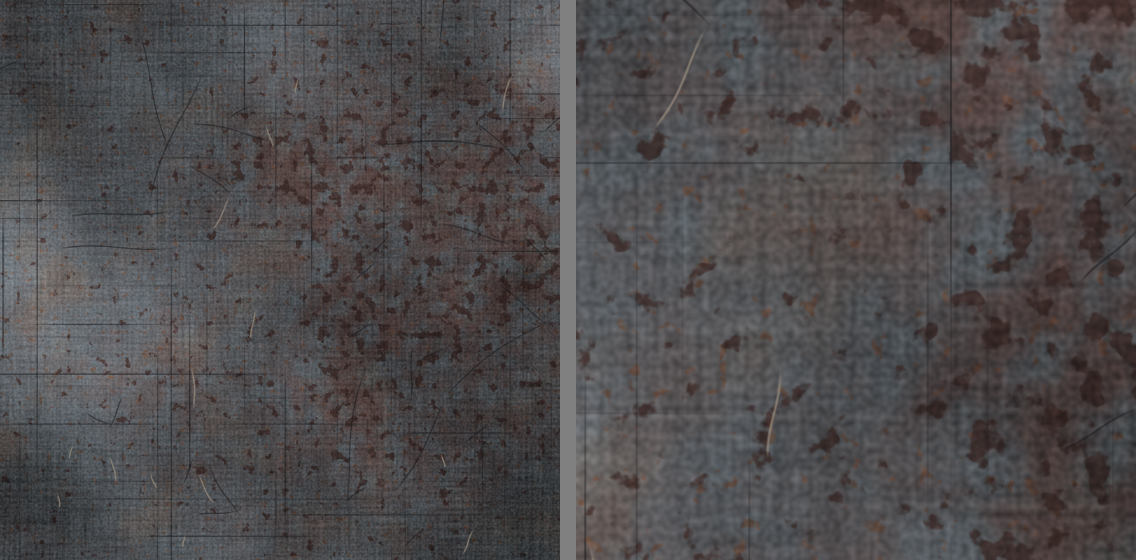
Left: the whole. Right: its middle third, enlarged.
Give the GLSL for this texture, as a WebGL 1 fragment shader.

```glsl
precision highp float;
// Worn blue-grey steel plate with blotchy rust, fine brushing and scratches.
// Broad glows and gradient noise place light and rust; thresholded noise
// makes the rust spots, and hashed lines and segments make the scratches.
uniform vec2 u_resolution;

const vec3 STEEL = vec3(0.322, 0.345, 0.363);
const vec3 WARM_STEEL = vec3(0.375, 0.335, 0.31);
const vec3 RUST_FILM = vec3(0.315, 0.242, 0.232);
const vec3 RUST_SPOT = vec3(0.215, 0.148, 0.138);
const vec3 RUST_FLECK = vec3(0.37, 0.245, 0.18);
const vec3 DARK_CUT = vec3(0.10, 0.10, 0.11);
const vec3 BARE_CUT = vec3(0.66, 0.60, 0.53);

vec2 hash2(vec2 p) {
  vec3 q = fract(p.xyx * vec3(0.1031, 0.1030, 0.0973));
  q += dot(q, q.yzx + 33.33);
  return fract((q.xx + q.yz) * q.zy);
}

float cornerSlope(vec2 cell, vec2 corner, vec2 f) {
  float angle = 6.2832 * hash2(cell + corner).x;
  return dot(vec2(cos(angle), sin(angle)), f - corner);
}

float gradientNoise(vec2 p) {
  vec2 cell = floor(p);
  vec2 f = fract(p);
  vec2 w = f * f * f * (f * (f * 6.0 - 15.0) + 10.0);
  float low = mix(cornerSlope(cell, vec2(0.0), f),
                  cornerSlope(cell, vec2(1.0, 0.0), f), w.x);
  float high = mix(cornerSlope(cell, vec2(0.0, 1.0), f),
                   cornerSlope(cell, vec2(1.0), f), w.x);
  return mix(low, high, w.y);
}

float fbm(vec2 p) {
  float sum = 0.0;
  float amplitude = 0.5;
  for (int i = 0; i < 4; i++) {
    sum += amplitude * gradientNoise(p);
    p = mat2(1.6, 1.2, -1.2, 1.6) * p + 17.3;
    amplitude *= 0.5;
  }
  return sum;
}

float glow(vec2 p, vec2 centre, float radius) {
  vec2 d = (p - centre) / radius;
  return exp(-dot(d, d));
}

// Broken vertical hairlines, one per column at a random offset.
float hairlines(vec2 p, float count, float seed, float width, float aa) {
  float column = floor(p.x * count);
  vec2 rnd = hash2(vec2(column, seed));
  float d = abs(fract(p.x * count) - mix(0.15, 0.85, rnd.x)) / count;
  float run = gradientNoise(vec2(column * 3.7 + seed, p.y * 3.0 + rnd.y * 40.0));
  return smoothstep(width + aa, 0.0, d) * smoothstep(0.02, 0.3, run) * rnd.y;
}

// Tapered scratch running from its start along an angle, slightly bent.
float scratch(vec2 p, vec2 start, float angle, float size, float width, float aa) {
  vec2 along = vec2(cos(angle), sin(angle));
  vec2 q = p - start;
  float t = dot(q, along) / size;
  float bend = 0.03 * size * sin(t * 5.0 + angle * 9.0);
  float d = abs(dot(q, vec2(-along.y, along.x)) - bend);
  float ends = smoothstep(0.0, 0.15, t) * smoothstep(1.0, 0.7, t);
  return ends * smoothstep(width + aa, 0.0, d);
}

float rustAmount(vec2 p) {
  float rust = 0.14 + 0.75 * glow(p, vec2(0.92, 0.58), 0.34);
  rust += 0.65 * glow(p, vec2(0.62, 0.25), 0.22);
  rust += 0.5 * glow(p, vec2(0.56, 0.68), 0.2);
  return clamp(rust + 1.1 * fbm(p * 5.0 + 3.0), 0.0, 1.0);
}

float plateLight(vec2 p) {
  float light = 0.93 + 0.38 * glow(p, vec2(0.0, 0.48), 0.17);
  light += 0.25 * glow(p, vec2(0.25, 0.38), 0.24);
  light += 0.28 * glow(p, vec2(0.5, 0.9), 0.12);
  light += 0.45 * glow(p, vec2(1.0, 0.9), 0.12);
  light -= 0.22 * glow(p, vec2(0.0, 0.08), 0.2);
  light -= 0.2 * glow(p, vec2(1.0, 0.0), 0.35);
  light -= 0.15 * glow(p, vec2(0.1, 1.0), 0.3);
  return light + 0.5 * fbm(p * 4.0 + 21.0);
}

void main() {
  vec2 p = gl_FragCoord.xy / u_resolution;
  float aa = 1.0 / min(u_resolution.x, u_resolution.y);
  float rust = rustAmount(p);

  // Steel, warm stains and the thin rust film
  float stain = smoothstep(0.0, 0.3, fbm(p * 7.0 + 50.0));
  float film = rust * smoothstep(-0.3, 0.2, fbm(p * 22.0 + 9.0));
  vec3 color = mix(STEEL, WARM_STEEL, 0.6 * stain);
  color = mix(color, RUST_FILM, 0.85 * film);

  // Dark clustered spots and small orange flecks
  float edge = mix(0.21, 0.05, rust);
  float spots = smoothstep(edge, edge + 0.13, fbm(p * 46.0 + 70.0));
  float flecks = smoothstep(0.18, 0.3, fbm(p * 75.0 + 130.0));
  color = mix(color, RUST_FLECK, 0.6 * flecks);
  color = mix(color, RUST_SPOT, 0.78 * spots);

  // Light, brushing in both directions and grain
  float brushing = gradientNoise(p * vec2(210.0, 9.0)) + gradientNoise(p.yx * vec2(190.0, 8.0) + 60.0);
  float grain = gradientNoise(p * 240.0) + 0.6 * gradientNoise(p * 130.0 + 31.0);
  color *= plateLight(p) + 0.17 * brushing + 0.24 * grain;

  // Hairlines, then long dark and short bare scratches
  float lines = hairlines(p, 42.0, 5.0, 0.0005, aa) + hairlines(p.yx, 34.0, 11.0, 0.0005, aa);
  color = mix(color, DARK_CUT, 0.65 * min(lines, 1.0));
  for (int i = 0; i < 34; i++) {
    vec2 a = hash2(vec2(float(i), 2.0));
    vec2 b = hash2(vec2(float(i), 8.0));
    float cut = scratch(p, a, 6.2832 * b.x, mix(0.05, 0.32, b.y * b.y), 0.0006, aa);
    color = mix(color, DARK_CUT, 0.55 * cut);
    if (i < 14) {
      float bare = scratch(p, b.yx, 1.57 + 1.1 * (a.x - 0.5), mix(0.02, 0.08, a.y), 0.0008, aa);
      color = mix(color, BARE_CUT, 0.6 * bare);
    }
  }
  gl_FragColor = vec4(color, 1.0);
}
```
